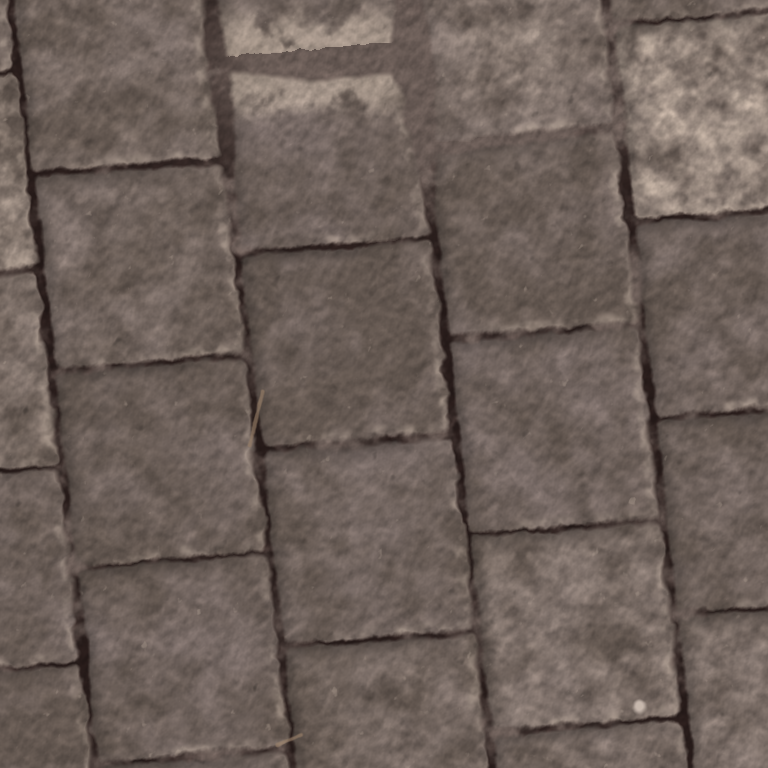
Write a three.js fragment shader that draws this texture.

```glsl
// Worn square stone setts in tilted, half-offset columns with broken dark and dirt-filled joints.
varying vec2 vUv;

const float CELL = 0.2585;
const vec3 SHADOW = vec3(0.15, 0.105, 0.098);
const vec3 DIRT = vec3(0.405, 0.352, 0.33);
const vec3 STONE = vec3(0.39, 0.343, 0.315);
const vec3 GREY = vec3(0.47, 0.418, 0.4);
const vec3 PALE = vec3(0.72, 0.655, 0.6);
const vec3 STRAW = vec3(0.6, 0.5, 0.41);

vec2 hash2(vec2 p) {
  p = vec2(dot(p, vec2(127.1, 311.7)), dot(p, vec2(269.5, 183.3)));
  return fract(sin(p) * 43758.5);
}

float corner(vec2 cell, vec2 offset, vec2 f) {
  return dot(hash2(cell + offset) * 2.0 - 1.0, f - offset);
}

float gradientNoise(vec2 p) {
  vec2 i = floor(p), f = fract(p);
  vec2 w = f * f * f * (f * (f * 6.0 - 15.0) + 10.0);
  float low = mix(corner(i, vec2(0.0), f), corner(i, vec2(1.0, 0.0), f), w.x);
  float high = mix(corner(i, vec2(0.0, 1.0), f), corner(i, vec2(1.0), f), w.x);
  return mix(low, high, w.y);
}

float fbm(vec2 p) {
  float sum = 0.0, gain = 0.6;
  for (int i = 0; i < 3; i++) {
    sum += gain * gradientNoise(p);
    p = mat2(1.6, 1.2, -1.2, 1.6) * p + 3.7;
    gain *= 0.5;
  }
  return sum;
}

float spot(vec2 p, vec2 centre, vec2 radius) {
  vec2 d = (p - centre) / radius;
  return exp(-dot(d, d));
}

float roundBox(vec2 p, vec2 size, float radius) {
  vec2 d = abs(p) - size + radius;
  return length(max(d, 0.0)) + min(max(d.x, d.y), 0.0) - radius;
}

float segment(vec2 p, vec2 a, vec2 b) {
  vec2 ab = b - a;
  return length(p - a - ab * clamp(dot(p - a, ab) / dot(ab, ab), 0.0, 1.0));
}

// Local stone position in xy, column and row in zw.
vec4 layStones(vec2 p) {
  float down = 1.0 - p.y;
  float u = (p.x - 0.11 * down - 0.014) / CELL;
  float column = floor(u);
  float start = mix(0.23, 0.096, mod(column, 2.0));
  float v = (down + 0.08 * p.x - start) / CELL;
  return vec4(vec2(fract(u) - 0.5, 0.5 - fract(v)) * CELL, column, floor(v));
}

void main() {
  vec2 p = vUv;
  float blotch = fbm(p * 9.0);
  float rough = fbm(p * 27.0 + 5.0);
  float chips = fbm(p * 48.0 + 40.0);
  // Grain leans to the right and is lit from the upper left
  vec2 grainAt = mat2(0.9, 0.35, -0.45, 0.9) * p * vec2(75.0, 62.0);
  float fine = fbm(grainAt);
  float relief = fine - fbm(grainAt + vec2(-0.3, 0.3));

  // Stone outline with ragged edges and a dirt-covered stretch near the top
  vec2 wobble = vec2(rough, fbm(p * 21.0 + 17.0)) * 0.011 + vec2(chips, fine) * 0.006;
  vec4 lay = layStones(p + wobble);
  float dirt = spot(p, vec2(0.47, 0.91), vec2(0.2, 0.12));
  vec2 q = lay.xy + vec2(0.0, 0.024 * dirt);
  vec2 centre = p - q.x * vec2(1.0, 0.08) - q.y * vec2(-0.11, 1.0);
  float gap = mix(0.0046, 0.026, dirt) + 0.009 * blotch + 0.006 * rough;
  float d = roundBox(q, vec2(0.5 * CELL) - max(gap, 0.002) * vec2(1.0, 0.65), 0.008);

  // Stone tone, wear and surface grain
  float tone = hash2(lay.zw + 13.0).x;
  float wear = 0.5 * spot(centre, vec2(0.93, 0.87), vec2(0.16));
  wear += 0.4 * spot(centre, vec2(-0.03, 0.74), vec2(0.16, 0.24));
  wear += 0.22 * spot(centre, vec2(0.82, 0.08), vec2(0.3, 0.18));
  wear += 0.3 * spot(p, vec2(0.68, 0.95), vec2(0.1, 0.11));
  wear *= clamp(0.9 + 2.0 * blotch + 2.4 * rough + 1.2 * chips, 0.0, 1.8);
  float wornBand = smoothstep(-0.075, -0.025, d + 0.12 * rough + 0.05 * chips);
  wornBand *= smoothstep(0.04, 0.09, abs(q.y));
  wear += 0.7 * wornBand * smoothstep(0.3, 0.75, spot(p, vec2(0.4, 0.91), vec2(0.17, 0.16)));
  float greyness = 0.2 + 0.35 * tone + 1.6 * blotch + 0.9 * rough;
  vec3 stone = mix(STONE, GREY, clamp(greyness, 0.0, 1.0));
  stone = mix(stone, PALE, clamp(wear, 0.0, 0.9));
  stone *= 1.0 + 0.22 * relief + 0.16 * fine + 0.22 * rough + 0.14 * chips;

  // Irregular pale flecks and dark pits
  float fleck = smoothstep(0.25, 0.46, fbm(grainAt * 0.9 + 60.0));
  float pit = smoothstep(0.25, 0.48, fbm(grainAt * 0.55 + 90.0));
  stone = mix(stone, PALE, 0.36 * fleck) * (1.0 - 0.25 * pit);

  // Shaded upper left edges and broken pale lips at the lower right
  float facing = dot(q, vec2(-1.0, 0.8)) / (0.5 * CELL);
  float rim = smoothstep(-0.022, 0.002, d + 0.02 * rough);
  stone *= 1.0 - 0.24 * rim * smoothstep(-0.3, 0.7, facing) * (1.0 - dirt);
  float lip = smoothstep(-0.017, -0.004, d) * smoothstep(0.1, -0.6, facing);
  stone = mix(stone, PALE, lip * clamp(0.16 + 1.3 * rough + 0.9 * chips, 0.0, 0.55));

  // Joints alternate between open shadow and packed dirt
  float flat_joint = smoothstep(-0.01, 0.01, abs(q.y) - abs(q.x));
  float packed = fbm(p * 8.0 + 71.0) + 0.5 * rough + 0.35 * chips;
  float fill = smoothstep(-0.12, 0.34, packed + 0.05 * flat_joint);
  fill = clamp(fill + 1.6 * dirt + spot(p, vec2(0.66, 0.83), vec2(0.13, 0.05)), 0.0, 1.0);
  vec3 joint = mix(SHADOW, DIRT, fill) * (1.0 + 0.25 * relief + 0.2 * fine + 0.2 * rough);
  float softness = mix(0.003, 0.007, fill);
  vec3 color = mix(stone, joint, smoothstep(-softness, 0.003, d));

  // Loose straw and a pebble
  float straw = min(segment(p, vec2(0.342, 0.49), vec2(0.325, 0.42)),
                    segment(p, vec2(0.362, 0.03), vec2(0.392, 0.043)));
  color = mix(color, STRAW, 0.65 * (1.0 - smoothstep(0.001, 0.004, straw + 0.004 * chips)));
  float pebble = length(p - vec2(0.833, 0.08)) + 0.006 * chips;
  color = mix(color, vec3(0.78, 0.72, 0.68), 1.0 - smoothstep(0.004, 0.011, pebble));
  gl_FragColor = vec4(color, 1.0);
}
```
